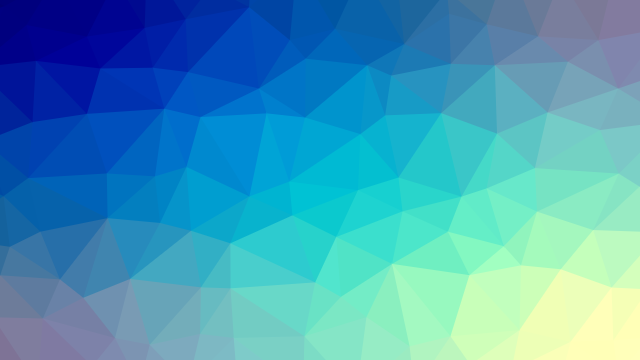
A WebGL 1 fragment shader for this background:

```glsl
precision highp float;

// Low-poly background: a jittered grid of vertices is split into flat triangles.
// Each triangle takes one colour at its centre, the mean of a horizontal and a
// vertical run of the same navy, azure, teal, mint and pale yellow ramp.

uniform vec2 u_resolution;

const float CELL = 0.1412;                   // grid pitch, in canvas heights
const vec2 GRID_ORIGIN = vec2(0.90, 0.49);   // first vertex, in cells from top left
const float JITTER = 0.76;
const float TONE_VARIATION = 0.025;

float hash(vec2 p) {
    return fract(sin(dot(p, vec2(127.1, 311.7))) * 43758.5453);
}

float cross2(vec2 a, vec2 b) {
    return a.x * b.y - a.y * b.x;
}

// Grid vertex moved away from its regular place.
vec2 vertexAt(vec2 id) {
    vec2 offset = vec2(hash(id), hash(id + 37.3)) - 0.5;
    return id + JITTER * offset;
}

// Evenly spaced colour stops; values beyond 0..1 survive until the final clamp.
vec3 ramp(float t) {
    float s = clamp(t, 0.0, 1.0) * 8.0;
    vec3 color = vec3(-0.04, -0.08, 0.46);
    color = mix(color, vec3(-0.04, -0.02, 0.59), clamp(s, 0.0, 1.0));
    color = mix(color, vec3(-0.06, 0.26, 0.73), clamp(s - 1.0, 0.0, 1.0));
    color = mix(color, vec3(-0.08, 0.53, 0.83), clamp(s - 2.0, 0.0, 1.0));
    color = mix(color, vec3(-0.06, 0.75, 0.84), clamp(s - 3.0, 0.0, 1.0));
    color = mix(color, vec3(0.20, 0.86, 0.79), clamp(s - 4.0, 0.0, 1.0));
    color = mix(color, vec3(0.62, 1.01, 0.75), clamp(s - 5.0, 0.0, 1.0));
    color = mix(color, vec3(0.97, 1.04, 0.71), clamp(s - 6.0, 0.0, 1.0));
    return mix(color, vec3(1.05, 1.00, 0.73), clamp(s - 7.0, 0.0, 1.0));
}

// Signed distance to the line a-b, positive on the inner side.
float edgeDistance(vec2 p, vec2 a, vec2 b) {
    return cross2(b - a, p - a) / max(length(b - a), 0.0001);
}

// Flat triangle: colour premultiplied by its smooth coverage.
vec4 facet(vec2 p, vec2 a, vec2 b, vec2 c, float pixel, float aspect) {
    float inside = min(edgeDistance(p, a, b),
                       min(edgeDistance(p, b, c), edgeDistance(p, c, a)));
    float coverage = clamp(0.5 + inside / pixel, 0.0, 1.0);
    vec2 center = (a + b + c) / 3.0;
    vec2 uv = (center + GRID_ORIGIN) * CELL / vec2(aspect, 1.0);
    vec3 color = 0.5 * (ramp(uv.x) + ramp(uv.y));
    color += TONE_VARIATION * (hash(center) - 0.5);
    return vec4(clamp(color, 0.0, 1.0), 1.0) * coverage;
}

// True when a-c is the better diagonal of the quad (Delaunay angle test).
bool splitsAlongAC(vec2 a, vec2 b, vec2 c, vec2 d) {
    float sinB = cross2(c - b, a - b);
    float cosB = dot(c - b, a - b);
    float sinD = cross2(a - d, c - d);
    float cosD = dot(a - d, c - d);
    return sinB * cosD + cosB * sinD >= 0.0;
}

// Both triangles of one grid cell.
vec4 quad(vec2 p, vec2 id, float pixel, float aspect) {
    vec2 a = vertexAt(id);
    vec2 b = vertexAt(id + vec2(1.0, 0.0));
    vec2 c = vertexAt(id + vec2(1.0, 1.0));
    vec2 d = vertexAt(id + vec2(0.0, 1.0));
    if (splitsAlongAC(a, b, c, d)) {
        return facet(p, a, b, c, pixel, aspect) + facet(p, a, c, d, pixel, aspect);
    }
    return facet(p, b, c, d, pixel, aspect) + facet(p, b, d, a, pixel, aspect);
}

void main() {
    float aspect = u_resolution.x / u_resolution.y;
    vec2 canvas = gl_FragCoord.xy / u_resolution.y;
    vec2 p = vec2(canvas.x, 1.0 - canvas.y) / CELL - GRID_ORIGIN;
    float pixel = 1.0 / (u_resolution.y * CELL);

    // Moved vertices can carry a neighbouring cell over this point.
    vec4 sum = vec4(0.0);
    for (int j = -1; j <= 1; j++) {
        for (int i = -1; i <= 1; i++) {
            vec2 id = floor(p) + vec2(float(i), float(j));
            sum += quad(p, id, pixel, aspect);
        }
    }
    gl_FragColor = vec4(sum.rgb / max(sum.a, 0.001), 1.0);
}
```
